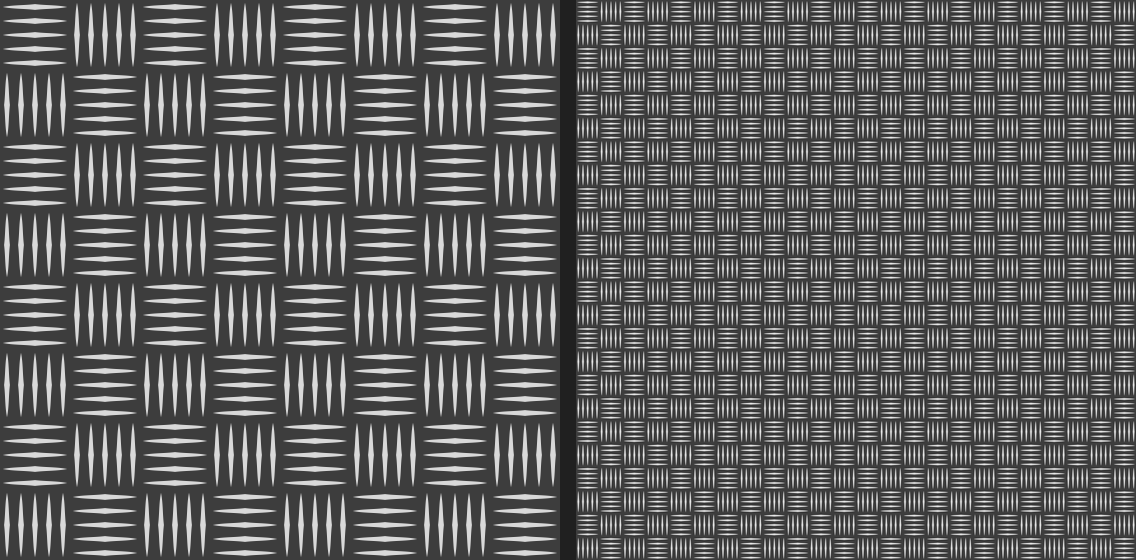
Left, the tile; right, the same tile 3 across and 3 down.
Write a three.js fragment shader that draws this pattern.

```glsl
// Basket weave of pale tapered spindles, alternating across and upright, on charcoal.
#define CELLS 8.0
#define BARS 5.0
#define HALF_LENGTH 0.46
#define HALF_WIDTH 0.0417
#define SWELL 1.6
#define PINCH 0.25
#define GROUND vec3(0.24)
#define SPINDLE vec3(0.85)

varying vec2 vUv;

// Half width of a spindle at a distance along it from its middle:
// a straight taper, pinched beside the middle and swollen towards the tips.
float spindleHalfWidth(float along) {
  float t = min(abs(along) / HALF_LENGTH, 1.0);
  return HALF_WIDTH * (1.0 - t) * (1.0 + SWELL * t * (t - PINCH));
}

// Share of a pixel-wide span centred at x that lies within -halfWidth..halfWidth.
float spanCoverage(float x, float halfWidth, float pixel) {
  float low = max(x - 0.5 * pixel, -halfWidth);
  float high = min(x + 0.5 * pixel, halfWidth);
  return clamp((high - low) / pixel, 0.0, 1.0);
}

void main() {
  vec2 grid = vUv * CELLS;
  vec2 pixel = max(fwidth(grid), vec2(1e-5));
  vec2 cell = floor(grid);
  vec2 local = fract(grid);

  // Turn every other cell so that its spindles lie across; y runs along them.
  bool lying = mod(cell.x + cell.y, 2.0) > 0.5;
  local = lying ? local.yx : local;
  pixel = lying ? pixel.yx : pixel;

  // Repeat the spindle side by side within the cell.
  float across = (fract(local.x * BARS) - 0.5) / BARS;
  float halfWidth = spindleHalfWidth(local.y - 0.5);
  float coverage = spanCoverage(across, halfWidth, pixel.x);

  gl_FragColor = vec4(mix(GROUND, SPINDLE, coverage), 1.0);
}
```
